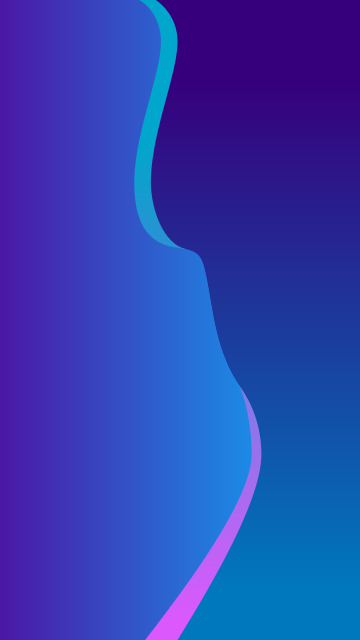
Write a Shadertoy shader that draws this background.

```glsl
// Horizontal position of a descending cubic Bezier at height y
float bend(float y, vec2 a, vec2 b, vec2 c, vec2 d) {
    float lo = 0.0, hi = 1.0;
    for (int i = 0; i < 18; i++) {
        float t = 0.5 * (lo + hi), s = 1.0 - t;
        float h = s*s*s*a.y + 3.0*s*s*t*b.y + 3.0*s*t*t*c.y + t*t*t*d.y;
        if (h > y) lo = t; else hi = t;
    }
    float t = 0.5 * (lo + hi), s = 1.0 - t;
    return s*s*s*a.x + 3.0*s*s*t*b.x + 3.0*s*t*t*c.x + t*t*t*d.x;
}

// Right edge of the blue body, from top to bottom
float bodyEdge(float y) {
    if (y > 0.935) return bend(y, vec2(0.387, 1.0), vec2(0.426, 0.987), vec2(0.447, 0.961), vec2(0.447, 0.935));
    if (y > 0.714) return bend(y, vec2(0.447, 0.935), vec2(0.447, 0.883), vec2(0.373, 0.792), vec2(0.373, 0.714));
    if (y > 0.613) return bend(y, vec2(0.373, 0.714), vec2(0.373, 0.651), vec2(0.412, 0.618), vec2(0.493, 0.613));
    if (y > 0.590) return bend(y, vec2(0.493, 0.613), vec2(0.532, 0.609), vec2(0.551, 0.607), vec2(0.5625, 0.590));
    if (y > 0.440) return bend(y, vec2(0.5625, 0.590), vec2(0.583, 0.557), vec2(0.588, 0.490), vec2(0.625, 0.440));
    if (y > 0.398) return bend(y, vec2(0.625, 0.440), vec2(0.637, 0.422), vec2(0.650, 0.410), vec2(0.664, 0.398));
    if (y > 0.290) return bend(y, vec2(0.664, 0.398), vec2(0.685, 0.372), vec2(0.699, 0.329), vec2(0.699, 0.290));
    return bend(y, vec2(0.699, 0.290), vec2(0.699, 0.225), vec2(0.544, 0.102), vec2(0.403, 0.0));
}

// Right edge of the teal and pink ribbons; the body edge between them
float ribbonEdge(float y, float body) {
    if (y > 0.935) return bend(y, vec2(0.433, 1.0), vec2(0.472, 0.984), vec2(0.493, 0.961), vec2(0.493, 0.935));
    if (y > 0.714) return bend(y, vec2(0.493, 0.935), vec2(0.493, 0.883), vec2(0.419, 0.792), vec2(0.419, 0.714));
    if (y > 0.611) return max(body, bend(y, vec2(0.419, 0.714), vec2(0.421, 0.664), vec2(0.463, 0.615), vec2(0.519, 0.611)));
    if (y > 0.398) return body;
    if (y > 0.290) return bend(y, vec2(0.664, 0.398), vec2(0.701, 0.370), vec2(0.726, 0.333), vec2(0.726, 0.290));
    return bend(y, vec2(0.726, 0.290), vec2(0.726, 0.224), vec2(0.611, 0.107), vec2(0.493, 0.0));
}

// Smoothed coverage of the region where d is negative
float cover(float d) {
    float pixel = length(vec2(dFdx(d), dFdy(d)));
    return clamp(0.5 - d / max(pixel, 1e-5), 0.0, 1.0);
}

void mainImage(out vec4 fragColor, in vec2 fragCoord) {
    vec2 p = fragCoord / iResolution.xy;
    float inner = bodyEdge(p.y);
    float outer = ribbonEdge(p.y, inner);

    // Gradients
    vec3 backdrop = mix(vec3(0.0, 0.47, 0.745), vec3(0.212, 0.0, 0.49), smoothstep(0.0, 1.0, 0.0) + clamp((p.y - 0.082) / 0.788, 0.0, 1.0));
    vec3 body = mix(vec3(0.295, 0.09, 0.65), vec3(0.105, 0.545, 0.9), clamp(p.x / 0.7, 0.0, 1.0));
    vec3 teal = mix(vec3(0.17, 0.57, 0.83), vec3(0.0, 0.65, 0.80), clamp((p.y - 0.611) / 0.167, 0.0, 1.0));
    vec3 pink = mix(vec3(0.86, 0.345, 0.99), vec3(0.50, 0.48, 0.90), clamp((p.y - 0.03) / 0.358, 0.0, 1.0));
    vec3 ribbon = p.y > 0.611 ? teal : p.y > 0.398 ? body : pink;

    // Layers from back to front
    vec3 color = mix(backdrop, ribbon, cover(p.x - outer));
    color = mix(color, body, cover(p.x - inner));
    fragColor = vec4(color, 1.0);
}
```
